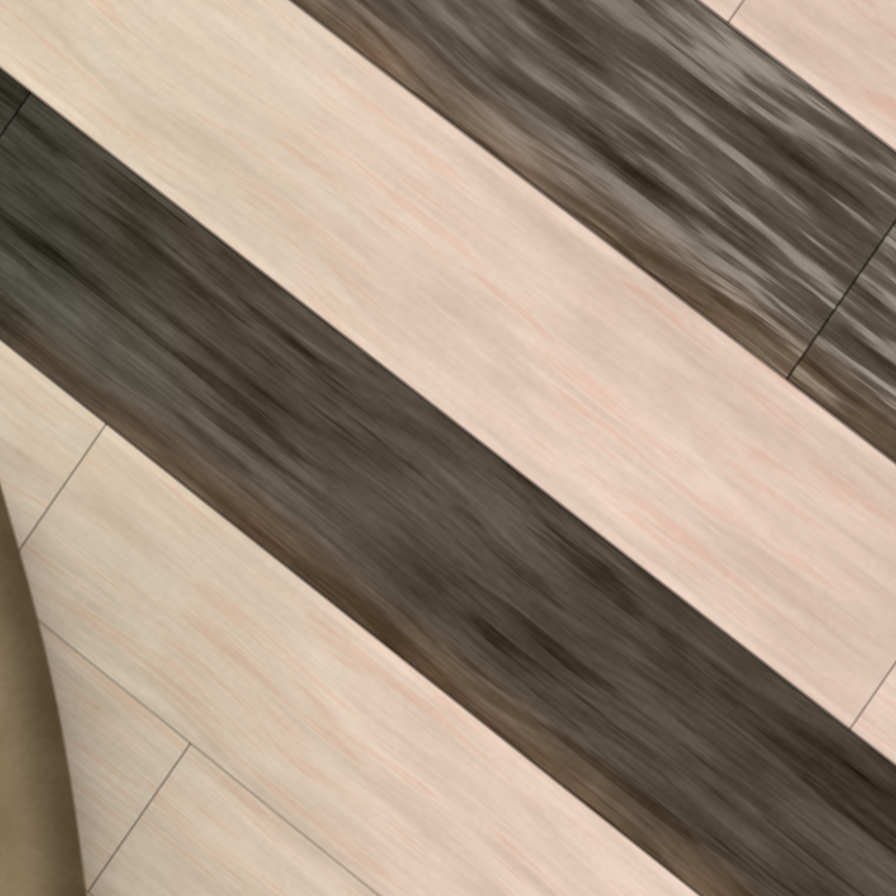
This texture is drawn by a Shadertoy shader. Its source:

```glsl
// Diagonal wood planks, dark and pale in turn, narrowing slightly down the canvas.
// A curved row coordinate gives the planks and their staggered joints; stretched
// noise draws the grain, and a shaded wedge closes the lower left corner.

float hash(vec2 p) {
    return fract(sin(dot(p, vec2(127.1, 311.7))) * 43758.5453);
}

float noise(vec2 p) {
    vec2 i = floor(p), f = fract(p);
    f = f * f * (3.0 - 2.0 * f);
    return mix(mix(hash(i), hash(i + vec2(1, 0)), f.x),
               mix(hash(i + vec2(0, 1)), hash(i + vec2(1, 1)), f.x), f.y);
}

float fbm(vec2 p) {
    float sum = 0.0, amp = 0.5;
    for (int i = 0; i < 4; i++) {
        sum += amp * noise(p);
        p = p * 2.03 + 17.3;
        amp *= 0.5;
    }
    return sum / 0.9375;
}

// Row number: whole values are the long plank edges.
float plankRow(vec2 p) {
    float w = p.y - 0.775 * p.x;
    w -= 0.05 * p.x * max(w, -0.2);
    return (0.358 - sqrt(0.12816 - 0.0448 * (w + 0.595))) / 0.0224;
}

float band(float x, float a, float b, float soft) {
    return smoothstep(a - soft, a + soft, x) - smoothstep(b - soft, b + soft, x);
}

float line(float d, float width, float soft) {
    return 1.0 - smoothstep(width, width + soft, abs(d));
}

void mainImage(out vec4 fragColor, in vec2 fragCoord) {
    vec2 p = fragCoord / iResolution.xy;
    p.y = 1.0 - p.y;                              // measured from the top
    float px = 1.0 / iResolution.y;
    float k = plankRow(p), row = floor(k);
    float soft = max(0.008, 4.0 * px);
    float dark = band(k, 0.0, 1.0, soft) + band(k, 2.0, 3.0, soft);

    // Short joints, shifted by a fixed step from row to row
    float len = 1.745;
    float joint = p.x + 0.69 * p.y - 1.17 - 0.34 * row;
    float piece = floor(joint / len + 0.5 * step(0.0, -len));
    joint -= len * floor(joint / len + 0.5);
    joint /= 1.215;

    // Grain, stretched along the planks
    float along = dot(p, vec2(0.79, 0.615)) + 7.3 * row + 3.1 * piece;
    float bend = 0.12 * (noise(vec2(along * 5.0, k * 2.0)) - 0.5);
    float broad = fbm(vec2(along * 2.6, (k + bend) * 6.0));
    float streak = fbm(vec2(along * 7.0, (k + bend) * 24.0));
    float fine = noise(vec2(along * 32.0, k * 75.0));
    float mottle = fbm(p * 14.0 + row * 5.0);
    float figure = sin(38.0 * fbm(vec2(along * 1.7, k * 2.2)));

    // Pale wood: faint arched figure, warmer to the right
    vec3 pale = mix(vec3(0.855, 0.785, 0.695), vec3(0.88, 0.78, 0.715),
                    smoothstep(0.1, 0.7, p.x));
    pale += 0.10 * (broad - 0.5) + 0.09 * (streak - 0.5) + 0.025 * (fine - 0.5);
    pale += 0.012 * figure * vec3(0.8, 1.0, 1.1);
    pale -= vec3(0.02, 0.05, 0.06) * smoothstep(0.58, 0.75, streak);
    pale *= 1.0 - 0.10 * smoothstep(0.45, 0.0, p.x) * smoothstep(0.4, 0.9, p.y);

    // Dark wood: grey worn streaks on the upper plank, brown lower edges
    float worn = 1.0 - smoothstep(0.9, 1.1, k);
    vec3 deep = mix(vec3(0.32, 0.287, 0.24), vec3(0.385, 0.35, 0.305), worn);
    deep += 0.20 * (broad - 0.5) + (0.17 + 0.13 * worn) * (streak - 0.5);
    deep += 0.05 * (fine - 0.5) + 0.07 * (mottle - 0.5);
    deep += 0.13 * worn * smoothstep(0.4, 0.95, p.x)
          * smoothstep(0.5, 0.72, streak + 0.15 * (fine - 0.5));
    deep -= 0.07 * smoothstep(0.58, 0.72, fbm(vec2(along * 5.0, k * 17.0) + 40.0));
    deep += vec3(0.055, 0.01, -0.015) * smoothstep(0.72, 0.98, fract(k))
          * (0.4 + mottle);
    deep += vec3(-0.05, -0.025, -0.015) * smoothstep(0.25, 0.0, p.x);

    vec3 col = mix(pale, deep, dark);

    // Long edges: thin shadow lines, faint where two pale planks meet
    float edge = k - floor(k + 0.5);
    float contrast = 1.0 - smoothstep(3.4, 3.6, k);
    col *= 1.0 - mix(0.16, 0.30, contrast) * line(edge, 0.003, soft * 1.3);
    col += 0.035 * contrast * (1.0 - dark) * line(abs(edge) - 0.03, 0.008, 0.025);

    // Short joints
    float cut = line(joint, 0.0007, max(0.0018, px));
    col *= 1.0 - mix(0.24, 0.42, dark) * cut;

    // Shaded wedge with a dark rim and a soft shadow on the floor
    float wedge = p.x - 0.21 * (p.y - 0.54) - 0.012 * sin(6.83 * (p.y - 0.54));
    float low = smoothstep(0.45, 0.62, p.y);
    col *= 1.0 - 0.22 * low * exp(-max(wedge, 0.0) * 28.0);
    vec3 side = mix(vec3(0.34, 0.28, 0.20), vec3(0.52, 0.45, 0.35),
                    smoothstep(0.0, 0.07, -wedge));
    side += 0.08 * (mottle - 0.5);
    col = mix(side, col, smoothstep(-0.003, 0.003, wedge + 0.2 * step(p.y, 0.5)));

    col += 0.018 * (noise(p * 190.0) - 0.5);
    fragColor = vec4(clamp(col, 0.0, 1.0), 1.0);
}
```
